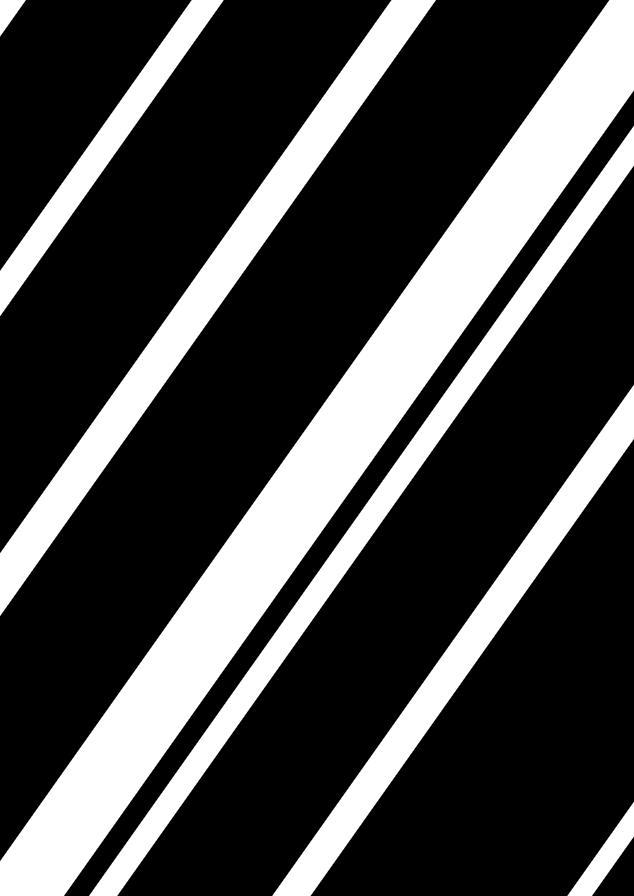
Reproduce this pattern procedurally as a Shadertoy shader.

```glsl
// Seven uneven white stripes on black, all parallel to the rising diagonal.
// Each stripe is an interval along one axis that runs from 0 at the top left
// corner to 2 at the bottom right; box-filtered edges keep them smooth.

const vec3 BACKGROUND = vec3(0.0);
const vec3 STRIPE_COLOR = vec3(1.0);
const int STRIPE_COUNT = 7;

// Start and end of each stripe along the diagonal axis
const vec2 STRIPES[STRIPE_COUNT] = vec2[STRIPE_COUNT](
    vec2(-0.050, 0.041),
    vec2(0.3024, 0.3531),
    vec2(0.6175, 0.6878),
    vec2(0.9612, 1.1008),
    vec2(1.1402, 1.1848),
    vec2(1.4292, 1.4898),
    vec2(1.8947, 1.9336)
);

// Position across the stripes, constant along the rising diagonal
float diagonalAxis(vec2 uv) {
    return uv.x + 1.0 - uv.y;
}

// Signed distance to an interval, negative inside
float intervalDistance(float position, vec2 span) {
    return max(span.x - position, position - span.y);
}

// Coverage of a shape from its signed distance and the pixel footprint
float coverage(float distance, float footprint) {
    return clamp(0.5 - distance / footprint, 0.0, 1.0);
}

// Combined coverage of all stripes
float stripeMask(float position, float footprint) {
    float mask = 0.0;
    for (int i = 0; i < STRIPE_COUNT; i++) {
        mask = max(mask, coverage(intervalDistance(position, STRIPES[i]), footprint));
    }
    return mask;
}

void mainImage(out vec4 fragColor, in vec2 fragCoord) {
    vec2 uv = fragCoord / iResolution.xy;

    // Size of one pixel measured across the stripes
    float footprint = length(1.0 / iResolution.xy);

    float mask = stripeMask(diagonalAxis(uv), footprint);
    fragColor = vec4(mix(BACKGROUND, STRIPE_COLOR, mask), 1.0);
}
```
